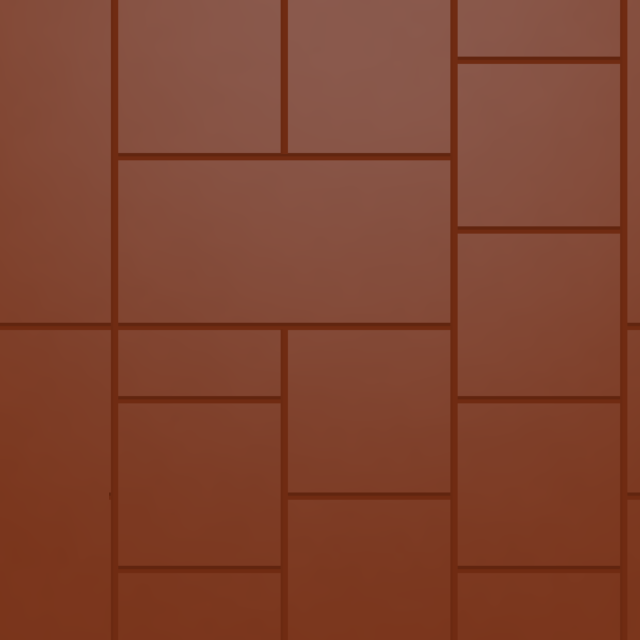
This pattern is drawn by a Shadertoy shader. Its source:

```glsl
const float CELL = 0.2652;                  // side of a single tile
const vec2 GRID_ORIGIN = vec2(0.179, 0.490);
const float ROW_SHIFT = -0.432;             // offset of staggered columns, in cells
const float SEAM_HALF = 0.0057;
const float SOFTNESS = 0.0013;
const vec2 GLOW_CENTER = vec2(0.56, 1.05);
const float GLOW_RADIUS = 1.15;
const float MOTTLE = 0.004;
const vec3 CLAY_DARK = vec3(0.480, 0.210, 0.110);
const vec3 CLAY_LIGHT = vec3(0.540, 0.350, 0.300);
const vec3 GROUT = vec3(0.440, 0.170, 0.070);
const vec3 GROUT_SHADOW = vec3(0.380, 0.145, 0.060);

float hash(vec2 p) {
    return fract(sin(dot(p, vec2(127.1, 311.7))) * 43758.5);
}

float noise(vec2 p) {
    vec2 i = floor(p), f = fract(p);
    f = f * f * (3.0 - 2.0 * f);
    return mix(mix(hash(i), hash(i + vec2(1, 0)), f.x),
               mix(hash(i + vec2(0, 1)), hash(i + vec2(1, 1)), f.x), f.y);
}

// Signed offset from the nearest upright seam; large where tiles span it
float uprightSeam(vec2 g) {
    float line = floor(g.x + 0.5);
    bool wideTile = line == 1.0 && g.y > -0.015 && g.y < 1.015;
    bool largeTile = line < 0.0;
    return wideTile || largeTile ? 1.0 : (g.x - line) * CELL;
}

// Signed offset from the nearest level seam; large inside tall tiles
float levelSeam(vec2 g) {
    float column = floor(g.x);
    bool staggered = column == 2.0 || (column == 0.0 && g.y < -0.2);
    float y = g.y - (staggered ? ROW_SHIFT : 0.0);
    float line = floor(y + 0.5);
    bool outer = column < 0.0 || column > 2.0;
    bool tallTile = outer && line == 1.0;
    bool largeTile = column < 0.0 && line == -1.0 && g.x < -0.03;
    return tallTile || largeTile ? 1.0 : (y - line) * CELL;
}

float seamMask(float offset, float blur) {
    return 1.0 - smoothstep(SEAM_HALF - blur, SEAM_HALF + blur, abs(offset));
}

void mainImage(out vec4 fragColor, in vec2 fragCoord) {
    vec2 uv = fragCoord / iResolution.y;
    vec2 g = (uv - GRID_ORIGIN) / CELL;
    float blur = max(SOFTNESS, 0.75 / iResolution.y);

    // Clay lit from above
    float glow = 1.0 - smoothstep(0.05, GLOW_RADIUS, length(uv - GLOW_CENTER));
    vec3 color = mix(CLAY_DARK, CLAY_LIGHT, glow);
    color += MOTTLE * (noise(uv * 40.0) + noise(uv * 13.0) - 1.0);

    // Level seams: shadow under the upper tile, lit grout below
    float level = levelSeam(g);
    vec3 levelColor = mix(GROUT, GROUT_SHADOW, smoothstep(-0.001, 0.002, level));
    color = mix(color, levelColor, seamMask(level, blur));

    // Upright seams: faint shade along the left side
    float upright = uprightSeam(g);
    float shade = 0.35 * (1.0 - smoothstep(-0.004, 0.0, upright));
    vec3 uprightColor = mix(GROUT, GROUT_SHADOW, shade);
    color = mix(color, uprightColor, seamMask(upright, blur));

    fragColor = vec4(color, 1.0);
}
```
